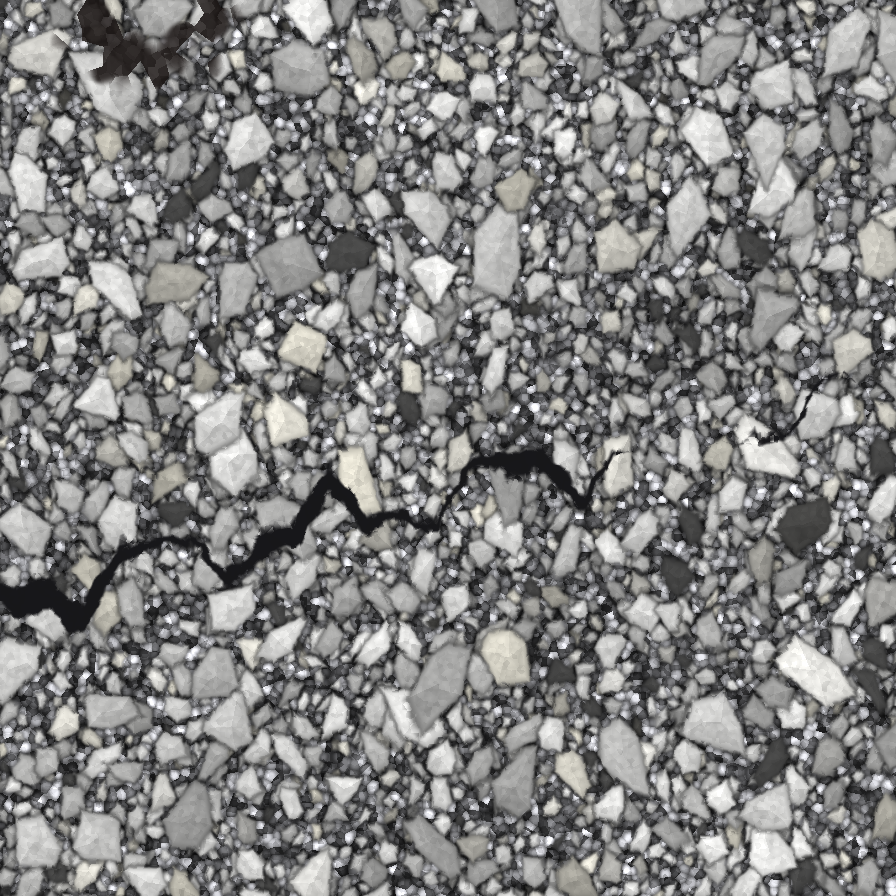
Reproduce this texture procedurally as a Shadertoy shader.

```glsl
// Weathered asphalt: angular pale stones in dark grit, split by a jagged crack.

vec3 hash3(vec2 p) {
    vec3 q = fract(vec3(p.xyx) * vec3(0.1031, 0.1030, 0.0973));
    q += dot(q, q.yzx + 33.33);
    return fract((q.xxy + q.yzz) * q.zyx);
}

// Cellular noise: x = distance to the nearest grain, y = its random value
vec2 cellular(vec2 p) {
    vec2 base = floor(p), nearest = vec2(9.0, 0.0);
    for (int j = -1; j <= 1; j++)
    for (int i = -1; i <= 1; i++) {
        vec2 cell = base + vec2(i, j);
        vec3 rnd = hash3(cell);
        float d = length(cell + rnd.xy - p);
        if (d < nearest.x) nearest = vec2(d, rnd.z);
    }
    return nearest;
}

float triangleWave(float x) {
    return abs(fract(x) - 0.5) * 4.0 - 1.0;
}

// Paints one layer of faceted convex stones over the ground
void scatterStones(inout vec3 ground, vec2 uv, float cells, float share, float mottle) {
    vec2 p = uv * cells, base = floor(p);
    for (int j = -1; j <= 1; j++)
    for (int i = -1; i <= 1; i++) {
        vec2 cell = base + vec2(i, j);
        vec2 seed = cell + cells * 1.37;
        vec3 place = hash3(seed), look = hash3(seed + 41.7);
        if (place.z > share) continue;

        // Mostly upright, stretched along the local y axis
        float turn = (look.x - 0.5) * 1.8;
        float c = cos(turn), s = sin(turn);
        vec2 q = mat2(c, s, -s, c) * (p - cell - 0.15 - 0.7 * place.xy);
        q.y *= mix(0.5, 0.95, look.y);

        // The stone is the overlap of six half planes
        float d = -9.0, facet = 0.0;
        for (int k = 0; k < 6; k++) {
            vec3 rnd = hash3(seed * 1.7 + float(k) * 9.31);
            float angle = (float(k) + 0.8 * rnd.x) * 1.0472;
            vec2 normal = vec2(cos(angle), sin(angle));
            float side = dot(q, normal) - mix(0.2, 0.4, rnd.y);
            if (side > d) {
                d = side;
                facet = dot(normal, vec2(-0.4, 0.8)) + rnd.z - 0.5;
            }
        }
        d /= cells;
        d += 0.004 * (mottle - 0.5);

        // A few stones are dark, some are faintly cream
        float tone = mix(0.52, 0.87, look.z);
        if (fract(look.z * 37.0) < 0.05) tone = 0.20;
        tone *= 1.0 + 0.08 * facet + 0.26 * (mottle - 0.5);
        tone *= mix(1.0, 0.76, smoothstep(-0.005, 0.001, d));
        vec3 tint = mix(vec3(1.0, 1.0, 0.99), vec3(1.02, 1.0, 0.92),
                        smoothstep(0.75, 1.0, fract(look.x * 19.0)));

        ground *= mix(0.48, 1.0, smoothstep(-0.001, 0.006, d));
        ground = mix(ground, tone * tint, 1.0 - smoothstep(-0.002, 0.002, d));
    }
}

void mainImage(out vec4 fragColor, in vec2 fragCoord) {
    vec2 uv = fragCoord / iResolution.y;

    // Fine grit between the stones
    vec2 grit = cellular(uv * 95.0);
    vec2 dust = cellular(uv * 170.0 + 7.0);
    float speck = 0.16 + 0.85 * grit.y * grit.y + 0.25 * (dust.y - 0.4);
    speck *= 1.0 - 0.55 * smoothstep(0.2, 0.8, grit.x);
    vec3 color = max(speck, 0.07) * vec3(0.985, 0.99, 1.025);

    // Stones from small to large
    float mottle = mix(dust.y, 1.0 - grit.x, 0.5);
    scatterStones(color, uv, 58.0, 0.55, mottle);
    scatterStones(color, uv, 36.0, 0.55, mottle);
    scatterStones(color, uv, 23.0, 0.50, mottle);
    scatterStones(color, uv, 13.5, 0.42, mottle);

    // Broad uneven staining, then daylight lifting the middle tones
    float stain = sin(uv.x * 9.0 + 2.0 * sin(uv.y * 7.0)) * sin(uv.y * 11.0 + 1.0);
    color *= 1.0 + 0.06 * stain;
    color = pow(color, vec3(0.8));

    // Zigzag crack, thinning out to the right
    vec2 rough = cellular(uv * 34.0);
    float path = 0.33 + 0.24 * uv.x + 0.034 * triangleWave(uv.x * 5.2 + 0.1)
               + 0.014 * triangleWave(uv.x * 12.7 + 0.3);
    float width = 0.010 * (1.0 - smoothstep(0.5, 0.82, uv.x))
                + 0.005 * sin(uv.x * 23.0) - 0.002;
    float crack = abs(uv.y - path + 0.016 * (rough.x - 0.4)) * 0.8 - width
                + 0.006 * (mottle - 0.5);
    color = mix(color, vec3(0.09, 0.09, 0.10), 1.0 - smoothstep(-0.002, 0.004, crack));

    // Rusty hollow at the upper left, broken up by stones
    float hollow = abs(length(uv - vec2(0.165, 1.01)) - 0.075)
                 + 0.05 * (rough.y - 0.5) + 0.02 * (rough.x - 0.4) - 0.014;
    color = mix(color, vec3(0.11, 0.09, 0.085) + 0.10 * grit.y * grit.y,
                0.92 * (1.0 - smoothstep(-0.004, 0.010, hollow)));

    fragColor = vec4(clamp(color, 0.0, 1.0), 1.0);
}
```
